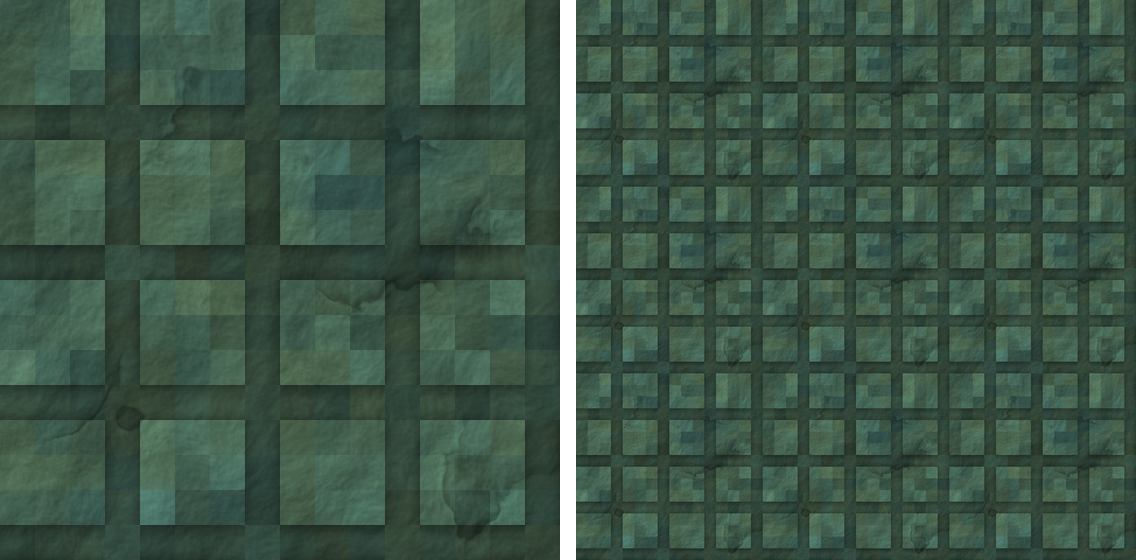
Left: one tile. Right: repeated 3 by 3.
A Shadertoy shader for this pattern:

```glsl
// Weathered green slate: a 4 x 4 grid of raised square tiles on a 16 x 16 cell lattice.
// Each tile is 3 x 3 flat-toned cells beside one-cell shaded grooves; wrapping noise
// adds chiselled relief, broken ledges, scratches and mineral stains.

float hash(vec2 p, float seed) {
    uvec2 q = uvec2(ivec2(p)) * uvec2(1597u, 3812u) + uint(seed) * 7919u;
    uint n = (q.x ^ (q.y * 2741u)) * 277803u;
    n = (n ^ (n >> 15)) * 73243u;
    n = (n ^ (n >> 13)) * 19349u;
    return float((n ^ (n >> 16)) & 65535u) / 65535.0;
}

// Value noise that wraps every "period" lattice steps
float noise(vec2 p, vec2 period, float seed) {
    vec2 i = floor(p), f = fract(p);
    f = f * f * f * (f * (f * 6.0 - 15.0) + 10.0);
    vec2 a = mod(i, period), b = mod(i + 1.0, period);
    return mix(mix(hash(a, seed), hash(vec2(b.x, a.y), seed), f.x),
               mix(hash(vec2(a.x, b.y), seed), hash(b, seed), f.x), f.y);
}

float fbm(vec2 uv, float frequency, int octaves, float seed) {
    float sum = 0.0, amplitude = 0.5;
    for (int i = 0; i < octaves; i++) {
        sum += amplitude * noise(uv * frequency, vec2(frequency), seed + float(i));
        frequency *= 2.0;
        amplitude *= 0.5;
    }
    return sum;
}

// Flat tone of one lattice cell, with shadowed sides inside the grooves
vec3 cellColour(vec2 id, vec2 p) {
    vec2 local = clamp(p - id, 0.0, 1.0);
    vec2 place = mod(id, 4.0);
    vec2 wrapped = mod(id, 16.0);
    bool upright = place.x > 2.5, level = place.y < 0.5;
    float tone = floor(hash(wrapped, 3.0) * 5.0) / 4.0;
    float hue = hash(wrapped, 11.0);
    float light;
    if (upright && level) {
        light = 0.68 + 0.14 * tone;
    } else if (upright || level) {
        float across = upright ? local.x : local.y;
        float shade = mix(0.82, 1.06, pow(sin(3.14159 * across), 0.7));
        if (level) shade *= 1.04 - 0.12 * smoothstep(0.4, 1.0, across);
        light = (0.63 + 0.11 * tone) * shade;
    } else {
        bool rim = place.x < 0.5 || place.y > 2.5;
        light = 0.85 + 0.25 * tone + (rim ? 0.06 : 0.0);
        hue = clamp(hue + (rim ? -0.1 : 0.15), 0.0, 1.0);
    }
    vec3 tint = mix(vec3(1.05, 1.0, 0.93), vec3(0.93, 1.0, 1.04), hue);
    return vec3(0.265, 0.385, 0.33) * tint * light;
}

// Blend neighbouring cells over one pixel for smooth edges
vec3 cells(vec2 uv) {
    vec2 p = uv * 16.0;
    vec2 id = floor(p - 0.5);
    vec2 blend = clamp((fract(p - 0.5) - 0.5) * iResolution.xy / 16.0 + 0.5, 0.0, 1.0);
    vec3 low = mix(cellColour(id, p), cellColour(id + vec2(1, 0), p), blend.x);
    vec3 high = mix(cellColour(id + vec2(0, 1), p), cellColour(id + 1.0, p), blend.x);
    return mix(low, high, blend.y);
}

// Sparse broken ledges along noise contours: dark below, a thin lit lip above
float ledges(vec2 uv) {
    float f = fract(fbm(uv, 3.0, 6, 40.0) * 4.0);
    float presence = smoothstep(0.42, 0.68, noise(uv * 7.0, vec2(7.0), 60.0));
    float shadow = smoothstep(0.0, 0.04, f) * exp(-f * 9.0);
    float lip = smoothstep(0.0, 0.04, 1.0 - f) * exp((f - 1.0) * 16.0);
    return presence * (0.13 * lip - 0.36 * shadow);
}

void mainImage(out vec4 fragColor, in vec2 fragCoord) {
    vec2 uv = fragCoord / iResolution.xy;
    vec2 warp = vec2(fbm(uv, 5.0, 3, 70.0), fbm(uv, 5.0, 3, 80.0)) - 0.45;
    vec2 stone = uv + 0.08 * warp;

    // Relief lit from the upper left
    float relief = fbm(stone, 6.0, 6, 20.0) - fbm(stone + vec2(-0.003, 0.003), 6.0, 6, 20.0);

    // Slanted scratches; whole-number shear keeps them wrapping
    vec2 slant = vec2(uv.x + uv.y, uv.x - uv.y) * vec2(28.0, 90.0) + 3.0 * warp;
    float scratch = noise(slant, vec2(28.0, 90.0), 90.0);
    float grain = noise(uv * 256.0, vec2(256.0), 95.0) - 0.5;

    // Broad wear and mineral stains
    float wear = fbm(stone, 4.0, 4, 100.0) - 0.47;
    float stain = smoothstep(0.3, 0.65, fbm(stone, 3.0, 4, 110.0));

    vec3 colour = cells(uv);
    colour *= mix(vec3(1.04, 1.0, 0.95), vec3(0.97, 1.0, 1.03), stain);
    colour *= 1.0 + 4.5 * relief + 0.25 * wear + 0.04 * grain + ledges(stone);
    colour += 0.022 * smoothstep(0.7, 1.0, scratch) * smoothstep(-0.1, 0.2, wear);
    fragColor = vec4(clamp(colour, 0.0, 1.0), 1.0);
}
```
